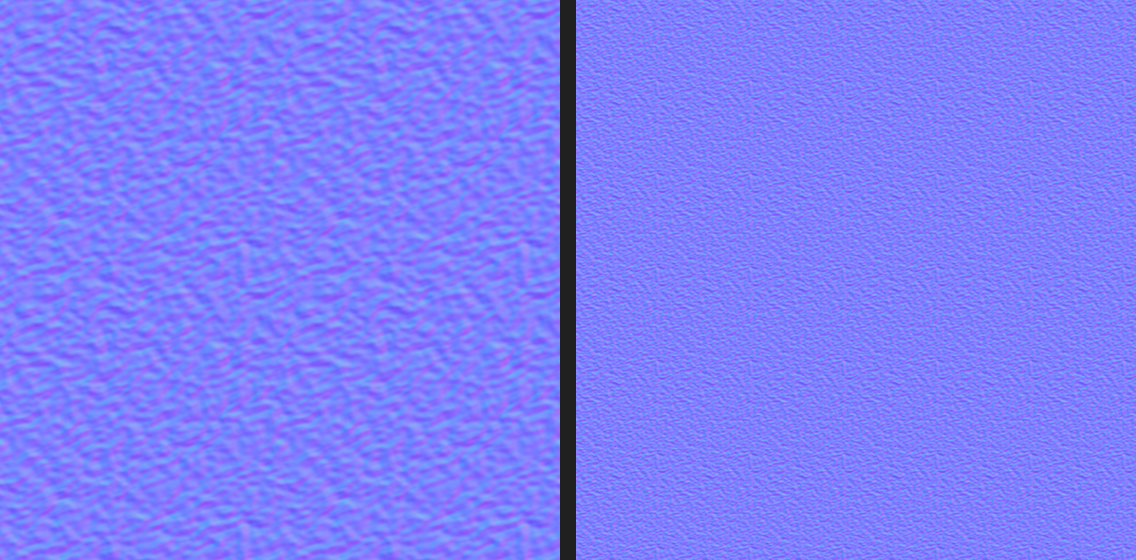
Left: one tile. Right: repeated 3 by 3.
A WebGL 2 fragment shader for this texture map:

```glsl
#version 300 es
precision highp float;
// Tangent-space normal map of finely wrinkled leather, tiling without seams.

uniform vec2 u_resolution;
out vec4 fragColor;

// Unit gradient with a pseudo-random direction
vec2 randomGradient(vec2 id, float seed) {
    uvec2 k = uvec2(id) + uvec2(uint(seed) * 7919u, 17u);
    uint h = k.x * 1597334677u ^ k.y * 3812015801u;
    h = (h ^ (h >> 15)) * 2246822519u;
    h = (h ^ (h >> 13)) * 3266489917u;
    float angle = float((h ^ (h >> 16)) & 65535u) / 65536.0 * 6.2831853;
    return vec2(cos(angle), sin(angle));
}

// Lattice corner contribution; the id repeats whenever the tile does
float corner(vec2 cell, vec2 offset, mat2 lattice, float seed) {
    mat2 adjugate = mat2(lattice[1].y, -lattice[0].y, -lattice[1].x, lattice[0].x);
    float period = floor(determinant(lattice) + 0.5);
    vec2 id = floor(mod(adjugate * cell + 0.5, period));
    return dot(randomGradient(id, seed), offset);
}

// Gradient noise on a skewed lattice; whole-number matrices wrap over the unit tile
float noise(vec2 p, mat2 lattice, float seed) {
    vec2 q = lattice * p;
    vec2 i = floor(q), f = q - i;
    vec2 w = f * f * f * (f * (f * 6.0 - 15.0) + 10.0);
    vec2 e = vec2(1.0, 0.0);
    float low = mix(corner(i, f, lattice, seed),
                    corner(i + e.xy, f - e.xy, lattice, seed), w.x);
    float high = mix(corner(i + e.yx, f - e.yx, lattice, seed),
                     corner(i + e.xx, f - e.xx, lattice, seed), w.x);
    return mix(low, high, w.y);
}

// Wrinkles slanting up to the right, bent by a slow warp
float height(vec2 p) {
    mat2 slow = mat2(7.0, 0.0, 0.0, 7.0);
    p += 0.014 * vec2(noise(p, slow, 1.0), noise(p, slow, 2.0));
    float wrinkles = noise(p, mat2(21.0, -11.0, 6.0, 32.0), 3.0);
    float swells = noise(p, mat2(12.0, 7.0, -5.0, 17.0), 4.0);
    float creases = noise(p, mat2(30.0, -16.0, 14.0, 43.0), 5.0);
    return wrinkles + 0.8 * swells + 0.25 * creases;
}

void main() {
    // Two repeats along each side
    vec2 p = 2.0 * gl_FragCoord.xy / u_resolution;

    // Slope by central differences
    vec2 e = vec2(0.002, 0.0);
    vec2 slope = vec2(height(p + e.xy) - height(p - e.xy),
                      height(p + e.yx) - height(p - e.yx)) / (2.0 * e.x);

    // Normal packed into colour
    vec3 normal = normalize(vec3(-0.0056 * slope, 1.0));
    fragColor = vec4(normal * 0.5 + 0.5, 1.0);
}
```
